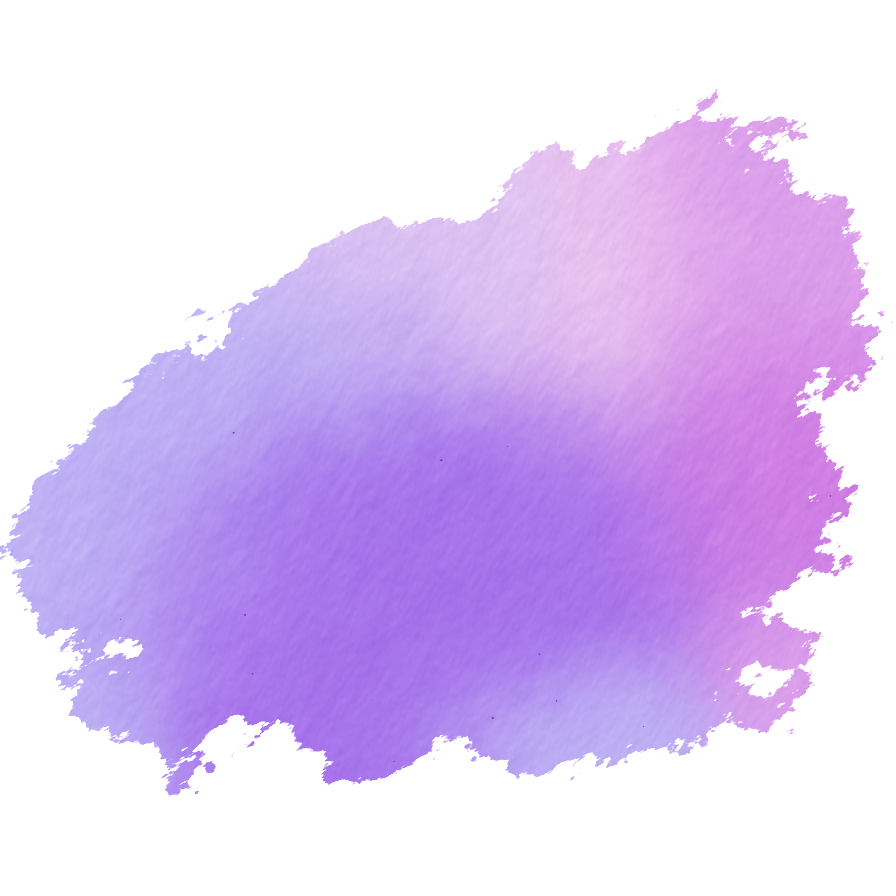
This background is drawn by a three.js fragment shader. Its source:

```glsl
varying vec2 vUv;

const vec3 PAPER = vec3(1.0);
const vec3 LAVENDER = vec3(0.75, 0.71, 0.96);
const vec3 LILAC = vec3(0.86, 0.76, 0.95);
const vec3 BLUSH = vec3(0.93, 0.78, 0.94);
const vec3 ORCHID = vec3(0.86, 0.62, 0.92);
const vec3 MAGENTA = vec3(0.82, 0.49, 0.89);
const vec3 VIOLET = vec3(0.65, 0.45, 0.92);
const vec3 INK = vec3(0.33, 0.20, 0.70);

const float EDGE_ROUGHNESS = 0.10;
const float EDGE_SOFTNESS = 0.0022;
const float EDGE_ANGLE = 0.55;
const float FIBRE_ANGLE = 1.05;
const float GRAIN = 0.075;
const float MOTTLE = 0.06;
const float SPECK_CELLS = 17.0;
const float SPECK_CHANCE = 0.09;

float hash(vec2 p) {
  return fract(sin(dot(p, vec2(127.1, 311.7))) * 43758.5453);
}

float noise(vec2 p) {
  vec2 i = floor(p);
  vec2 f = fract(p);
  f = f * f * (3.0 - 2.0 * f);
  float low = mix(hash(i), hash(i + vec2(1.0, 0.0)), f.x);
  float high = mix(hash(i + vec2(0.0, 1.0)), hash(i + 1.0), f.x);
  return mix(low, high, f.y);
}

float fbm(vec2 p) {
  float sum = 0.0;
  float total = 0.0;
  float weight = 1.0;
  for (int i = 0; i < 5; i++) {
    sum += weight * noise(p);
    total += weight;
    weight *= 0.68;
    p = p * 2.03 + 17.3;
  }
  return sum / total;
}

vec2 rotate(vec2 p, float angle) {
  float c = cos(angle);
  float s = sin(angle);
  return vec2(c * p.x + s * p.y, c * p.y - s * p.x);
}

// Keeps the side to the right of the line from a to b
float trim(float d, vec2 p, vec2 a, vec2 b) {
  vec2 along = normalize(b - a);
  return max(d, dot(p - a, vec2(-along.y, along.x)));
}

// Cuts an elliptical notch out of the shape
float bite(float d, vec2 p, vec2 centre, vec2 radii) {
  float notch = (length((p - centre) / radii) - 1.0) * min(radii.x, radii.y);
  return max(d, -notch);
}

float blotDistance(vec2 p) {
  float d = trim(-1.0, p, vec2(0.010, 0.421), vec2(0.052, 0.486));
  d = trim(d, p, vec2(0.052, 0.486), vec2(0.378, 0.742));
  d = trim(d, p, vec2(0.378, 0.742), vec2(0.781, 0.880));
  d = trim(d, p, vec2(0.781, 0.880), vec2(0.859, 0.874));
  d = trim(d, p, vec2(0.859, 0.874), vec2(0.935, 0.779));
  d = trim(d, p, vec2(0.935, 0.779), vec2(0.987, 0.629));
  d = trim(d, p, vec2(0.987, 0.629), vec2(0.931, 0.408));
  d = trim(d, p, vec2(0.931, 0.408), vec2(0.898, 0.199));
  d = trim(d, p, vec2(0.898, 0.199), vec2(0.618, 0.125));
  d = trim(d, p, vec2(0.618, 0.125), vec2(0.176, 0.128));
  d = trim(d, p, vec2(0.176, 0.138), vec2(0.098, 0.206));
  d = trim(d, p, vec2(0.098, 0.206), vec2(0.010, 0.365));
  d = bite(d, p, vec2(0.480, 0.785), vec2(0.070, 0.030));
  d = bite(d, p, vec2(0.905, 0.830), vec2(0.055, 0.032));
  d = bite(d, p, vec2(0.968, 0.531), vec2(0.062, 0.055));
  d = bite(d, p, vec2(0.920, 0.339), vec2(0.058, 0.030));
  d = bite(d, p, vec2(0.911, 0.234), vec2(0.055, 0.020));
  d = bite(d, p, vec2(0.514, 0.112), vec2(0.080, 0.050));
  d = bite(d, p, vec2(0.286, 0.112), vec2(0.085, 0.073));
  return bite(d, p, vec2(0.062, 0.268), vec2(0.060, 0.030));
}

// Weighted pool of pigment
vec4 wash(vec2 p, vec2 centre, vec2 spread, vec3 colour) {
  vec2 q = (p - centre) / spread;
  return vec4(colour, 1.0) * exp(-dot(q, q));
}

vec3 pigment(vec2 p) {
  vec4 sum = vec4(LAVENDER, 1.0) * 0.002;
  sum += wash(p, vec2(0.10, 0.43), vec2(0.15, 0.18), LAVENDER);
  sum += wash(p, vec2(0.28, 0.60), vec2(0.17, 0.10), LAVENDER);
  sum += wash(p, vec2(0.41, 0.71), vec2(0.15, 0.10), LILAC);
  sum += wash(p, vec2(0.55, 0.71), vec2(0.09, 0.12), LILAC);
  sum += wash(p, vec2(0.67, 0.70), vec2(0.10, 0.15), BLUSH);
  sum += wash(p, vec2(0.84, 0.75), vec2(0.13, 0.17), ORCHID);
  sum += wash(p, vec2(0.85, 0.47), vec2(0.13, 0.13), MAGENTA);
  sum += wash(p, vec2(0.48, 0.39), vec2(0.24, 0.17), VIOLET) * 1.4;
  sum += wash(p, vec2(0.32, 0.24), vec2(0.17, 0.12), VIOLET);
  sum += wash(p, vec2(0.66, 0.18), vec2(0.12, 0.07), LAVENDER) * 1.3;
  sum += wash(p, vec2(0.88, 0.24), vec2(0.09, 0.09), ORCHID);
  sum += wash(p, vec2(0.12, 0.20), vec2(0.08, 0.09), LAVENDER);
  return sum.rgb / sum.a;
}

void main() {
  // Torn brush edge
  vec2 stroke = rotate(vUv, EDGE_ANGLE) * vec2(19.0, 34.0);
  float d = blotDistance(vUv) + EDGE_ROUGHNESS * (fbm(stroke) - 0.48);
  float cover = 1.0 - smoothstep(-EDGE_SOFTNESS, EDGE_SOFTNESS, d);

  // Uneven pigment and paper fibres
  vec2 drift = vec2(fbm(vUv * 9.0), fbm(vUv * 9.0 + 31.0)) - 0.5;
  vec3 colour = pigment(vUv + 0.06 * drift);
  vec2 fibre = rotate(vUv, FIBRE_ANGLE) * vec2(60.0, 130.0);
  float relief = fbm(fibre) - fbm(fibre + vec2(0.25, 0.5));
  float mottle = fbm(fibre * 0.4 + 7.0) - 0.5;
  colour += (GRAIN * relief + MOTTLE * mottle) * vec3(0.8, 1.0, 0.35);

  // Sparse ink specks
  vec2 cell = floor(vUv * SPECK_CELLS);
  vec2 seat = 0.2 + 0.6 * vec2(hash(cell + 3.1), hash(cell + 8.7));
  float size = mix(0.012, 0.030, hash(cell + 5.3));
  float speck = 1.0 - smoothstep(size * 0.5, size, length(fract(vUv * SPECK_CELLS) - seat));
  colour = mix(colour, INK, 0.75 * speck * step(hash(cell), SPECK_CHANCE));

  gl_FragColor = vec4(mix(PAPER, colour, cover), 1.0);
}
```
